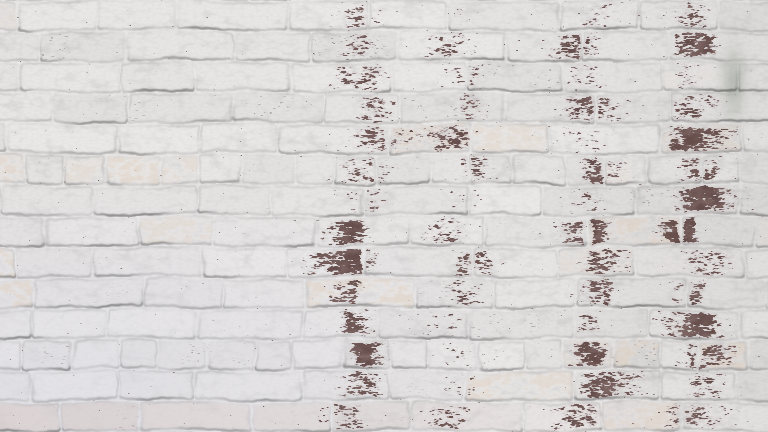
Give the GLSL for this texture, as a WebGL 2 fragment shader.

```glsl
#version 300 es
precision highp float;
// Whitewashed brick wall: 14 uneven courses of about 8.5 stretchers, two of headers.
// Rounded-box distances shade faint joints; stretched cellular noise flakes the paint
// away in streaky patches gathered along a few vertical columns.
uniform vec2 u_resolution;
out vec4 fragColor;

vec2 hash2(vec2 p) {
    vec3 q = fract(p.xyx * vec3(0.1031, 0.1030, 0.0973));
    q += dot(q, q.yzx + 33.33);
    return fract((q.xx + q.yz) * q.zy);
}

// Distance to the nearest scattered point
float cellular(vec2 p) {
    vec2 cell = floor(p), f = fract(p);
    float nearest = 2.0;
    for (int y = -1; y <= 1; y++)
        for (int x = -1; x <= 1; x++) {
            vec2 o = vec2(x, y);
            vec2 r = o + hash2(cell + o + 200.0) - f;
            nearest = min(nearest, dot(r, r));
        }
    return sqrt(nearest);
}

float roughness(vec2 p) {
    return 0.38 * cellular(p) + 0.34 * cellular(p * 2.1 + 17.3) + 0.28 * cellular(p * 3.7 + 41.7);
}

float waves(vec2 p) {
    return 0.5 * sin(p.x + 1.7 * sin(p.y)) + 0.3 * sin(2.3 * p.x - 1.9 * p.y)
         + 0.2 * sin(4.7 * p.x + 3.1 * p.y + 2.0);
}

float roundedBox(vec2 p, vec2 halfSize, float radius) {
    vec2 d = abs(p) - halfSize + radius;
    return length(max(d, 0.0)) + min(max(d.x, d.y), 0.0) - radius;
}

float bump(float x, float width) {
    return exp(-x * x / (width * width));
}

// How strongly the paint has failed at canvas fraction u in a course
float wearAt(float u, float row) {
    vec4 columns = vec4(0.470, 0.60, 0.77, 0.905);
    vec4 power = vec4(1.0, 0.6, 0.8, 1.0);
    float wear = 0.0;
    for (int i = 0; i < 4; i++) {
        vec2 h = hash2(vec2(row + 3.0, float(i) * 7.0 + 5.0));
        vec2 k = hash2(vec2(row + 51.0, float(i) * 11.0 + 2.0));
        float strength = 0.42 + 0.6 * k.x * k.x + (row == 6.0 ? 0.4 : 0.0) - 0.012 * row;
        float offset = u - columns[i] - (h.x - 0.5) * 0.03;
        float reach = mix(0.018, 0.040, h.y) * (offset * (k.y - 0.4) > 0.0 ? 0.7 : 1.4);
        wear = max(wear, power[i] * strength * bump(offset, reach));
    }
    return min(wear, 0.95);
}

void main() {
    vec2 uv = gl_FragCoord.xy / u_resolution;
    vec2 q = 14.0 * gl_FragCoord.xy / u_resolution.y;
    float pixel = 14.0 / u_resolution.y;

    // Sagging courses and bricks of uneven length, in units of one course height
    vec2 wall = q + 0.05 * vec2(waves(q.yx * 2.1), 1.5 * waves(q * vec2(0.8, 0.5)));
    float row = floor(wall.y);
    float width = mod(row, 6.0) == 2.0 ? 1.46 : 2.93;
    float shift = mix(0.57, 0.18, mod(row, 2.0)) + 0.25 * (hash2(vec2(row, 9.0)).x - 0.5);
    float along = wall.x / width - shift;
    along += 0.12 * sin(2.1 * along + 3.7 * row);
    vec2 brick = vec2(floor(along), row) + 20.0;
    vec2 local = (vec2(fract(along), fract(wall.y)) - 0.5) * vec2(width, 1.0);
    vec2 variety = hash2(brick), tone = hash2(brick + 71.0);
    float d = roundedBox(local, vec2(width * 0.5 - 0.04, 0.45), 0.09) + 0.035 * waves(q * 4.0);
    float inside = smoothstep(0.04, -0.10, d);

    // Lumpy whitewash with cool and warm areas
    float lumps = roughness(q * vec2(0.9, 1.6) + 7.0);
    float grain = cellular(q * vec2(6.0, 11.0));
    vec3 color = vec3(0.915, 0.907, 0.903);
    color -= 0.035 * tone.x * inside + 0.16 * max(lumps - 0.44, 0.0) + 0.03 * (grain - 0.4);
    float cool = smoothstep(0.65, 0.1, uv.y) * smoothstep(0.8, 0.1, uv.x);
    color = mix(color, vec3(0.86, 0.86, 0.90), 0.45 * cool);
    color -= 0.03 * smoothstep(0.65, 1.0, uv.x);

    // Stains on single bricks, along the foot and near the right edge
    float stain = smoothstep(0.80, 0.95, variety.x) * smoothstep(0.55, 0.3, lumps) * inside;
    color = mix(color, vec3(0.86, 0.79, 0.72), 0.45 * stain);
    color = mix(color, vec3(0.82, 0.75, 0.73), row == 0.0 ? 0.4 * inside * (1.0 - uv.x) : 0.0);
    color = mix(color, vec3(0.62, 0.65, 0.61), 0.6 * bump(uv.x - 0.955, 0.015) * bump(uv.y - 0.81, 0.07));

    // Broken joint shadows, strongest below the bricks and nearly painted over elsewhere
    float under = smoothstep(-0.28, -0.42, local.y);
    float patchy = smoothstep(-0.5, 0.8, waves(q * vec2(0.9, 2.0) + variety * 6.0));
    float line = 1.0 - smoothstep(0.0, 0.045 + pixel, abs(d + 0.01));
    color *= 1.0 - line * (0.02 + 0.06 * patchy + under * (0.05 + 0.20 * patchy * tone.y));
    color *= 1.0 - 0.045 * smoothstep(0.16, 0.0, abs(d)) * (0.3 + under) * (0.4 + patchy);

    // Flaked paint: fine horizontal streaks baring brown brick, softly chalked over
    float flakes = roughness(q * vec2(2.0, 5.8) + vec2(0.0, 0.4 * waves(q * 1.5)));
    float clumps = cellular(q * vec2(1.1, 2.3) + 31.0) - 0.45;
    float wear = wearAt(uv.x, row) * smoothstep(0.05, -0.15, d);
    float exposure = 0.13 + 0.56 * wear - flakes - 0.16 * clumps * smoothstep(0.0, 0.3, wear);
    float bare = smoothstep(-0.035, 0.085, exposure);
    float scuff = smoothstep(-0.20, 0.0, exposure) * smoothstep(0.03, 0.35, wear);
    vec3 clay = mix(vec3(0.36, 0.26, 0.25), vec3(0.46, 0.36, 0.35), smoothstep(0.2, 0.7, lumps));
    color = mix(color, vec3(0.72, 0.67, 0.68), 0.28 * scuff);
    color = mix(color, clay, 0.92 * bare);

    // Sparse dark scratches on scattered bricks
    float nick = cellular(q * vec2(3.0, 9.0) + 63.0) + 0.5 * grain;
    float scratched = smoothstep(0.55, 0.9, tone.x) * smoothstep(0.1, 0.7, waves(q * 1.3 + 4.0)) * inside;
    color = mix(color, vec3(0.58, 0.53, 0.55), 0.6 * scratched * smoothstep(0.36, 0.22, nick));

    fragColor = vec4(color, 1.0);
}
```
